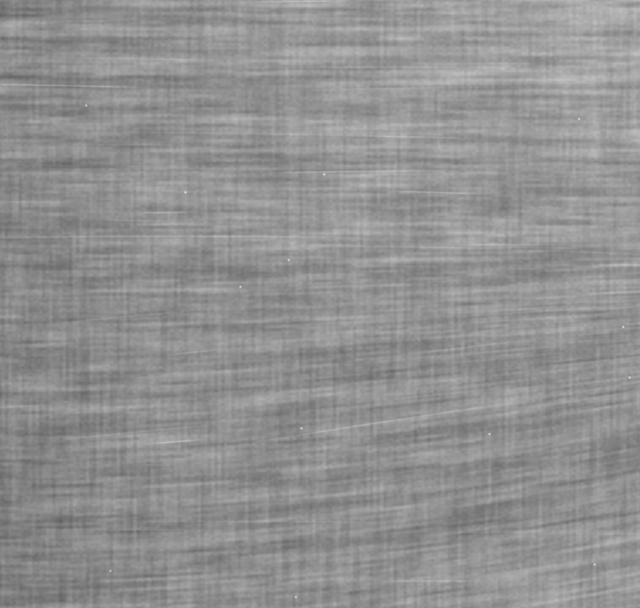
This texture is drawn by a Shadertoy shader. Its source:

```glsl
#define BASE_TONE 0.527
#define BRUSH_AMOUNT 0.050
#define WEAVE_AMOUNT 0.036
#define BLOTCH_AMOUNT 0.036
#define GRAIN_AMOUNT 0.026
#define SCRATCH_COUNT 44
#define SCRATCH_WIDTH 0.0017
#define SCRATCH_GAIN 0.12
#define SPECK_CELLS 9.0
#define SPECK_RADIUS 0.0032

float hash(vec2 p) {
    vec3 q = fract(vec3(p.xyx) * 0.1031);
    q += dot(q, q.yzx + 33.33);
    return fract((q.x + q.y) * q.z);
}

// Smooth noise along one row; every row is shifted so cells never line up
float rowNoise(float x, float row) {
    x += 17.0 * hash(vec2(row, 71.0));
    float cell = floor(x);
    float blend = smoothstep(0.0, 1.0, x - cell);
    return mix(hash(vec2(cell, row)), hash(vec2(cell + 1.0, row)), blend);
}

// Signed streaks running along x
float streaks(vec2 p) {
    float row = floor(p.y);
    float blend = smoothstep(0.0, 1.0, p.y - row);
    return 2.0 * mix(rowNoise(p.x, row), rowNoise(p.x, row + 1.0), blend) - 1.0;
}

// Broad light: dim left edge, bright upper right, soft layered sine bands
float sheen(vec2 uv) {
    float light = 0.045 * smoothstep(0.0, 0.30, uv.x);
    light += 0.070 * smoothstep(0.15, 1.0, uv.x) * smoothstep(0.35, 0.95, uv.y);
    light += 0.030 * smoothstep(0.5, 1.0, uv.x) * smoothstep(0.25, 0.0, uv.y);
    light -= 0.015 * smoothstep(0.65, 0.2, uv.y);
    float bands = sin(uv.y * 41.0 + 1.3 * sin(uv.x * 2.7)) + sin(uv.y * 73.0 - uv.x * 2.0 + 1.7);
    return light + 0.007 * bands;
}

// Thin bright line, fading toward both ends
float scratch(vec2 p, float halfLength, float angle, float width) {
    float c = cos(angle), s = sin(angle);
    vec2 q = vec2(c * p.x + s * p.y, c * p.y - s * p.x);
    q.y += 0.03 * q.x * q.x;
    float along = 1.0 - smoothstep(0.3, 1.0, abs(q.x) / halfLength);
    return along * exp(-q.y * q.y / (width * width));
}

float scratches(vec2 p, float aspect, float pixel) {
    float total = 0.0;
    float width = max(SCRATCH_WIDTH, 0.7 * pixel);
    for (int i = 0; i < SCRATCH_COUNT; i++) {
        float id = float(i);
        vec2 center = vec2(hash(vec2(id, 3.0)) * aspect, pow(hash(vec2(id, 5.0)), 0.65));
        // Lower-middle marks sweep upward; the others stay almost level
        float sweep = smoothstep(0.15, 0.25, center.y) * smoothstep(0.58, 0.48, center.y);
        float angle = 0.05 * (hash(vec2(id, 7.0)) - 0.65) + 0.19 * sweep * hash(vec2(id, 9.0));
        float halfLength = mix(0.05, 0.42, pow(hash(vec2(id, 11.0)), 2.0));
        float gain = mix(0.25, 1.0, pow(hash(vec2(id, 13.0)), 2.0));
        total += gain * scratch(p - center, halfLength, angle, width);
    }
    return total;
}

// Sparse bright pits placed one per cell
float specks(vec2 p) {
    vec2 cell = floor(p * SPECK_CELLS);
    vec2 spot = 0.15 + 0.7 * vec2(hash(cell + 19.0), hash(cell + 43.0));
    float d = length(p - (cell + spot) / SPECK_CELLS);
    float present = step(0.84, hash(cell + 87.0));
    return present * smoothstep(SPECK_RADIUS, 0.0, d);
}

void mainImage(out vec4 fragColor, in vec2 fragCoord) {
    vec2 uv = fragCoord / iResolution.xy;
    vec2 p = fragCoord / iResolution.y;
    float aspect = iResolution.x / iResolution.y;

    // Brushing is strongest at the top and tilts slightly lower down
    float polish = mix(0.65, 1.2, smoothstep(0.25, 0.95, uv.y));
    float tilt = 0.09 * smoothstep(0.65, 0.3, uv.y) * p.x * p.x;
    vec2 brushed = p - vec2(0.0, tilt);

    float tone = BASE_TONE + sheen(uv);
    tone += BRUSH_AMOUNT * polish * streaks(brushed * vec2(3.0, 125.0));
    tone += BRUSH_AMOUNT * streaks(brushed * vec2(17.0, 190.0) + 31.0);
    tone += BLOTCH_AMOUNT * streaks(brushed * vec2(11.0, 48.0) + 57.0);

    // Cross weave and fine grain
    tone += WEAVE_AMOUNT * (1.35 - 0.5 * polish) * streaks(p.yx * vec2(16.0, 180.0) + 83.0);
    tone += 0.5 * WEAVE_AMOUNT * streaks(p.yx * vec2(5.0, 70.0) + 113.0);
    tone += GRAIN_AMOUNT * streaks(p * vec2(190.0, 230.0) + 7.0);

    // Surface marks
    tone += SCRATCH_GAIN * scratches(p, aspect, 1.0 / iResolution.y);
    tone += 0.28 * specks(p);

    fragColor = vec4(vec3(clamp(tone, 0.0, 1.0)), 1.0);
}
```
